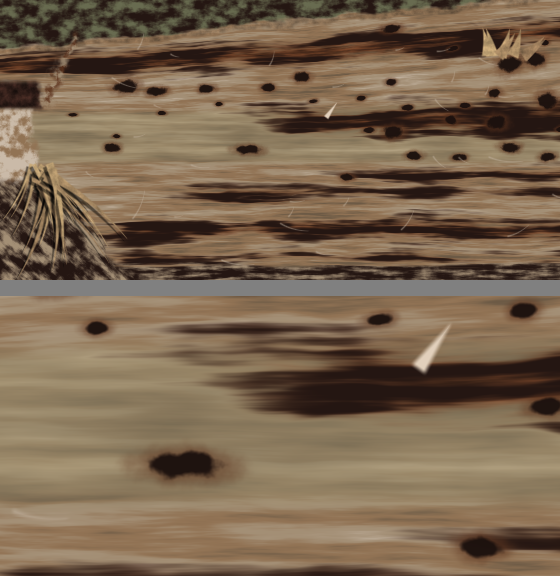
Top: the whole. Bottom: its middle third, enlarged.
Write a Shadertoy shader that draws this texture.

```glsl
#define GRAIN_SCALE vec2(2.2, 42)
#define FIBRE_SCALE vec2(9, 110)
#define GRAIN_CONTRAST .62
#define RAGGED .055
#define SPOT_CELL vec2(.17, .083)
#define SPOT_DENSITY .56
#define SPLINTERS 24
#define HAIRS 30
#define SOFT .004

const vec3 DARK = vec3(.14, .085, .07);
const vec3 BROWN = vec3(.36, .2, .115);
const vec3 DULL = vec3(.42, .35, .27);
const vec3 TAN = vec3(.57, .45, .33);
const vec3 PALE = vec3(.64, .56, .46);
const vec3 CREAM = vec3(.77, .71, .64);
const vec3 SAPWOOD = vec3(.59, .53, .41);
const vec3 MOSS = vec3(.34, .35, .26);
const vec3 STRAW = vec3(.79, .67, .48);

// Stains: centre height, half width, start, stop
const vec4 STAINS[7] = vec4[7](
  vec4(.81, .043, -.5, 3), vec4(.565, .045, 1.02, 3), vec4(.375, .016, 1.35, 3),
  vec4(.3, .026, .72, 1.08), vec4(.315, .008, 1, 3), vec4(.18, .032, .42, 3),
  vec4(.08, .009, .4, 3));

vec2 hash2(vec2 p) {
  vec3 q = fract(p.xyx * vec3(.1031, .103, .0973));
  q += dot(q, q.yzx + 33.33);
  return fract((q.xx + q.yz) * q.zy);
}

float gradientDot(vec2 cell, vec2 offset) {
  float a = 6.2832 * hash2(cell).x;
  return dot(vec2(cos(a), sin(a)), offset);
}

float gradientNoise(vec2 p) {
  vec2 i = floor(p), f = p - i, e = vec2(0, 1);
  vec2 u = f * f * f * (f * (f * 6. - 15.) + 10.);
  return mix(mix(gradientDot(i, f), gradientDot(i + e.yx, f - e.yx), u.x),
             mix(gradientDot(i + e, f - e), gradientDot(i + 1., f - 1.), u.x), u.y);
}

float fbm(vec2 p) {
  float sum = 0., amp = 1.;
  for (int i = 0; i < 4; i++, p *= 2.03, amp *= .5)
    sum += amp * gradientNoise(p + 17. * float(i));
  return sum;
}

float inside(float x, float lo, float hi, float soft) {
  return smoothstep(lo - soft, lo + soft, x) * (1. - smoothstep(hi - soft, hi + soft, x));
}

// Tapered, bent sliver of wood
float splinter(vec2 p, vec2 root, float angle, float len, float width, float bend) {
  vec2 dir = vec2(cos(angle), sin(angle)), d = p - root;
  float t = dot(d, dir) / len;
  float side = dot(d, vec2(-dir.y, dir.x)) - bend * len * t * t;
  float w = width * (1. - clamp(t, 0., 1.));
  return (1. - smoothstep(w - SOFT, w + SOFT, abs(side))) * inside(t, 0., 1., SOFT / len);
}

// Oval spots: x is the core, y the halo
vec2 spots(vec2 p, float rough) {
  vec2 result = vec2(0), home = floor(p / SPOT_CELL);
  for (int k = 0; k < 9; k++) {
    vec2 cell = home + vec2(k % 3, k / 3) - 1.;
    vec2 size = hash2(cell + 93.), c = (cell + .2 + .6 * hash2(cell + 41.)) * SPOT_CELL;
    float chance = SPOT_DENSITY * inside(c.y, .43, .72, .03) * smoothstep(.12, .25, c.x)
                 + .3 * inside(c.y, .26, .92, .03) * smoothstep(.9, 1.4, c.x);
    float r = mix(.014, .042, size.x * size.x);
    float d = length((p - c) / vec2(r, r * mix(.38, .62, size.y))) + .4 * rough;
    float on = step(hash2(cell + 7.).x, chance);
    result = max(result, on * (1. - smoothstep(vec2(.75), vec2(1.2, 2.1), vec2(d))));
  }
  return result;
}

void mainImage(out vec4 fragColor, in vec2 fragCoord) {
  vec2 p = fragCoord / iResolution.y, q = p;
  q.y += .014 * fbm(p * vec2(1.5, 3)) - .07 * (p.x - 1.) * smoothstep(.5, .85, p.y);
  float grain = fbm(q * GRAIN_SCALE), fibre = fbm(q * FIBRE_SCALE + 7.);
  float mottle = fbm(q * vec2(3, 11) + 3.), rough = fbm(p * 30.);

  // Bare wood, smoother in the middle band
  float tone = .56 + GRAIN_CONTRAST * (grain + .45 * fibre + .5 * mottle);
  vec3 col = mix(DULL, TAN, smoothstep(0., .45, tone));
  col = mix(col, PALE, smoothstep(.4, .75, tone));
  col = mix(col, CREAM, smoothstep(.75, 1.25, tone));
  col = mix(col, SAPWOOD * (1. + .14 * grain + .2 * mottle), .8 * inside(q.y, .42, .61, .02));

  // Brown stains with darker hearts
  float rag = .7 * grain + .8 * mottle, stain = 0.;
  for (int i = 0; i < 7; i++) {
    vec4 s = STAINS[i];
    float edge = s.y - abs(q.y - s.x) + RAGGED * rag;
    stain = max(stain, smoothstep(-.018, .026, edge) * inside(q.x + .25 * rag, s.z, s.w, .12));
  }
  col = mix(col, BROWN * (1. + .5 * fibre), .94 * stain);
  col = mix(col, DARK, stain * smoothstep(-.2, .5, grain + mottle + .3 * stain));
  vec2 spot = spots(q, rough);
  col = mix(col, BROWN, .6 * spot.y);
  col = mix(col, DARK * .75, .96 * spot.x);

  // Bark along the top and bottom
  float rim = p.y - .825 - .097 * p.x + .025 * fbm(p * vec2(7, 12));
  float lichen = fbm(p * vec2(14, 24)) + .4 * rough;
  col = mix(col, TAN * (.85 + .4 * rough), .7 * inside(rim, -.02, 0., .008));
  col = mix(col, mix(DARK, MOSS * 1.2, smoothstep(-.5, .6, lichen)), smoothstep(-.005, .01, rim));
  float low = fbm(p * vec2(8, 55)) + .3 * rough;
  col = mix(col, mix(DARK, PALE, smoothstep(-.4, .8, low)), smoothstep(-.006, .01, .055 - p.y + .02 * grain));

  // Broken left end: hollow, pale face, debris
  float torn = p.x + .05 * fbm(p * 11.);
  col = mix(col, DARK * (1.3 + rough), inside(torn, -1., .15, .02) * inside(p.y, .61, .71, .015));
  vec3 face = mix(TAN, CREAM * 1.03, smoothstep(-.5, .4, rough + mottle));
  col = mix(col, face, inside(torn, -1., .115, .015) * inside(p.y, .31, .61, .01));
  float frayed = inside(torn - .4 * p.y, -.1, -.07, .015) * inside(p.y, .62, .88, .02);
  col = mix(col, mix(BROWN, PALE, smoothstep(-.4, .3, rough)), .85 * frayed);
  float litter = fbm(mat2(.75, .66, -.66, .75) * p * vec2(9, 26)) + .4 * rough;
  float heap = inside(torn + .9 * p.y, -1., .48, .015) * inside(p.y, -1., .35, .02);
  col = mix(col, mix(DARK, PALE, smoothstep(-.35, .55, litter)), heap);

  // Fan of splinters with shadows
  for (int i = 0; i < SPLINTERS; i++) {
    vec2 h = hash2(vec2(i, 5)), g = hash2(vec2(i, 19)), root = .09 * vec2(h.y, g.x) + vec2(.1, .33);
    float angle = mix(-2.3, -.45, sqrt(h.x)), len = mix(.12, .4, g.y), width = mix(.005, .016, h.y);
    col *= 1. - .5 * splinter(p + .01, root, angle, len, width, -.22);
    col = mix(col, mix(TAN, STRAW, g.x) * (.95 + .25 * rough), splinter(p, root, angle, len, width, -.22));
  }

  // Lifted chips, a bright sliver and loose hairs
  for (int i = 0; i < 7; i++) {
    vec2 h = hash2(vec2(i, 71));
    float chip = splinter(p, vec2(1.72 + .16 * h.x, .8), mix(.3, 1.8, h.y), .1, .022, .15);
    col = mix(col, mix(TAN, STRAW, h.y) * (1. + .3 * rough), chip);
  }
  col = mix(col, CREAM * 1.15, splinter(p, vec2(1.165, .58), .95, .065, .009, 0.));
  for (int i = 0; i < HAIRS; i++) {
    vec2 h = hash2(vec2(i, 131)), g = hash2(vec2(i, 157)), root = vec2(.3, .06) + h * vec2(1.7, .78);
    col = mix(col, CREAM, .55 * splinter(p, root, mix(-1.2, 1., g.x), mix(.03, .12, g.y * g.y), .0025, .3));
  }
  fragColor = vec4(clamp(col, 0., 1.), 1);
}
```
